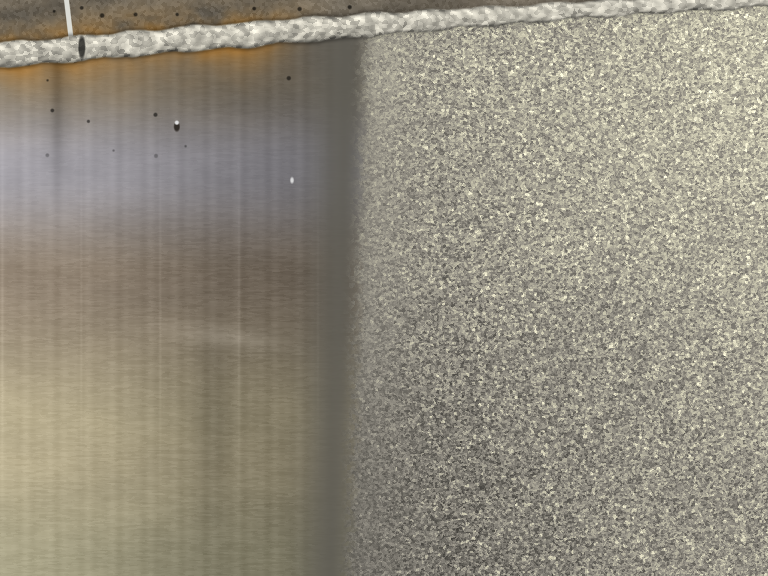
Write a Shadertoy shader that draws this texture.

```glsl
// Two metal plates below a weld bead: a brushed, heat-tinted plate on the left
// and a blasted, grainy plate on the right, parted by a soft dark fold.
// Vertical colour ramps carry the tints; cellular noise and sines add grain.

vec2 hash2(vec2 p) {
    vec3 q = fract(p.xyx * vec3(0.1031, 0.1030, 0.0973));
    q += dot(q, q.yzx + 33.33);
    return fract((q.xx + q.yz) * q.zy);
}

// Cellular noise: x = distance to the nearest seed, y = random value of its cell
vec2 cells(vec2 p) {
    vec2 base = floor(p), nearest = vec2(9.0, 0.0);
    for (int j = -1; j <= 1; j++)
    for (int i = -1; i <= 1; i++) {
        vec2 id = base + vec2(i, j);
        float d = length(id + hash2(id) - p);
        if (d < nearest.x) nearest = vec2(d, hash2(id + 71.0).x);
    }
    return nearest;
}

// Soft cloudy variation from layered, bent sines, about -1 to 1
float waves(vec2 p) {
    float sum = 0.0, amp = 0.5;
    for (int i = 0; i < 4; i++) {
        sum += amp * sin(p.x + 1.7 * sin(p.y)) * cos(p.y + 0.8 * sin(p.x));
        p = mat2(1.5, 1.1, -1.1, 1.5) * p + 2.3;
        amp *= 0.55;
    }
    return sum;
}

float bell(float x, float width) { return exp(-x * x / (width * width)); }

float spot(vec2 p, vec2 centre, vec2 radius, float px) {
    float d = (length((p - centre) / radius) - 1.0) * min(radius.x, radius.y);
    return 1.0 - smoothstep(-px, px, d);
}

// Small pits scattered on a grid; only a share of the cells holds one
float pits(vec2 p, float scale, float share, float px) {
    vec2 id = floor(p * scale), rnd = hash2(id + 19.0);
    vec2 centre = (id + 0.25 + 0.5 * hash2(id)) / scale;
    float radius = mix(0.0015, 0.0038, rnd.y);
    return step(rnd.x, share) * spot(p, centre, vec2(radius), px);
}

float seamHeight(float x) { return 0.904 + 0.09 * x - 0.012 * x * x; }

vec3 brushedPlate(vec2 p, float below, float px) {
    // Heat tints from the bottom upward
    vec3 c = mix(vec3(0.60, 0.58, 0.48), vec3(0.66, 0.62, 0.51), smoothstep(0.0, 0.22, p.y));
    c = mix(c, vec3(0.53, 0.48, 0.42), smoothstep(0.25, 0.53, p.y));
    c = mix(c, vec3(0.60, 0.59, 0.61), smoothstep(0.52, 0.70, p.y));
    c = mix(c, vec3(0.50, 0.47, 0.42), smoothstep(0.72, 0.86, p.y));
    c *= mix(1.10, 0.78, smoothstep(0.0, 0.53, p.x));

    // Rust along the seam, then broad stains
    float cloud = waves(p * vec2(14.0, 22.0));
    float rust = exp(-below / 0.035) * (1.0 - smoothstep(0.42, 0.56, p.x));
    c = mix(c, vec3(0.66, 0.46, 0.20), rust * clamp(0.72 + 0.5 * cloud, 0.0, 1.0));
    c *= 1.0 + 0.045 * cloud;
    c *= 1.0 - 0.20 * bell(p.x - 0.10, 0.018) * smoothstep(0.58, 0.86, p.y);
    c *= 1.0 - 0.13 * bell(p.x - 0.37, 0.035) * bell(p.y - 0.27, 0.20);
    c += 0.09 * bell(p.x - 0.39, 0.10) * bell(p.y - 0.42 + 0.12 * (p.x - 0.35), 0.018);

    // Brushing across, faint scratches down
    float brush = cells(p * vec2(32.0, 270.0)).y + cells(p * vec2(85.0, 360.0)).y - 1.0;
    c += 0.030 * brush * (1.0 - 0.5 * smoothstep(0.5, 0.7, p.y));
    c += 0.009 * (sin(p.x * 173.0) + sin(p.x * 291.0 + 1.0));
    c += 0.04 * bell(fract(p.x * 7.3 - 0.53) - 0.5, 0.018) * bell(p.y - 0.45, 0.25);

    // Pits and two larger marks
    c *= 1.0 - 0.55 * pits(p, 17.0, 0.22, px) * smoothstep(0.66, 0.80, p.y);
    c = mix(c, vec3(0.20, 0.18, 0.16), spot(p, vec2(0.307, 0.780), vec2(0.005, 0.008), px));
    c = mix(c, vec3(0.88), spot(p, vec2(0.307, 0.787), vec2(0.0035), px));
    c = mix(c, vec3(0.86), spot(p, vec2(0.507, 0.687), vec2(0.003, 0.005), px));
    return c;
}

vec3 blastedPlate(vec2 p) {
    float light = mix(0.47, 0.62, smoothstep(0.0, 0.95, p.y));
    light += 0.11 * smoothstep(0.65, 1.33, p.x) + 0.02 * waves(p * 6.0);
    float grain = cells(p * vec2(190.0, 230.0)).y - 0.5;
    float fine = cells(p * vec2(290.0, 330.0) + 40.0).y - 0.5;
    float glint = smoothstep(0.82, 1.0, cells(p * 205.0 + 90.0).y);
    float contrast = mix(0.45, 1.0, smoothstep(0.60, 0.80, p.x));
    light += contrast * (0.24 * grain + 0.20 * fine + 0.20 * glint - 0.02);
    return light * mix(vec3(1.02, 0.99, 0.92), vec3(1.02, 1.0, 0.88), smoothstep(0.5, 0.8, light));
}

vec3 upperPlate(vec2 p, float above, float px) {
    float cloud = waves(p * vec2(20.0, 35.0));
    vec3 c = vec3(0.43, 0.40, 0.35) * (1.0 + 0.22 * cloud);
    float rust = exp(-above / 0.022) * (1.0 - smoothstep(0.40, 0.60, p.x));
    c = mix(c, vec3(0.60, 0.43, 0.20), rust * clamp(0.6 + cloud, 0.0, 1.0));
    c += 0.08 * (cells(p * 180.0).y - 0.5);
    c *= 1.0 - 0.6 * pits(p, 24.0, 0.35, px);
    float drip = abs(p.x - 0.119 - 0.12 * (0.97 - p.y));
    return mix(c, vec3(0.86, 0.86, 0.83), 1.0 - smoothstep(0.003, 0.004 + px, drip));
}

vec3 weldBead(vec2 p, float across) {
    float ripple = sin(p.x * 230.0 + 5.0 * across * across + waves(p * 30.0));
    float shine = 0.74 + 0.10 * across + 0.06 * ripple + 0.12 * waves(p * vec2(55.0, 90.0));
    shine += 0.22 * (cells(p * vec2(120.0, 160.0)).y - 0.5);
    shine -= 0.22 * smoothstep(0.65, 1.0, abs(across));
    return shine * vec3(1.02, 1.0, 0.93);
}

void mainImage(out vec4 fragColor, in vec2 fragCoord) {
    float px = 1.0 / iResolution.y;
    vec2 p = fragCoord * px;
    float offset = p.y - seamHeight(p.x) - 0.0025 * waves(vec2(p.x * 38.0, 1.0));
    float halfWidth = mix(0.021, 0.014, smoothstep(0.4, 1.1, p.x)) + 0.002 * sin(p.x * 61.0);

    // Lower plates and the dark fold between them
    float fold = p.x - 0.575 - 0.03 * p.y;
    float roughEdge = fold + 0.018 * (cells(p * 130.0).y - 0.5);
    vec3 c = mix(brushedPlate(p, max(-offset - halfWidth, 0.0), px), blastedPlate(p),
                 smoothstep(0.005, 0.045, roughEdge));
    float shade = fold < 0.0 ? bell(fold, 0.05) : bell(fold, 0.032);
    c = mix(c, vec3(0.37, 0.36, 0.33), 0.85 * shade);

    // Upper plate, bead shadow and bead
    c = mix(c, upperPlate(p, max(offset - halfWidth, 0.0), px), smoothstep(-px, px, offset));
    float rim = abs(offset) - halfWidth;
    c *= 1.0 - 0.35 * bell(rim, 0.005) * (1.0 - 0.7 * smoothstep(0.5, 0.8, p.x));
    c = mix(c, weldBead(p, offset / halfWidth), 1.0 - smoothstep(-px, px + 0.001, rim));
    c *= 1.0 - 0.7 * spot(p, vec2(0.142, 0.918), vec2(0.006, 0.019), px);
    fragColor = vec4(clamp(c, 0.0, 1.0), 1.0);
}
```
